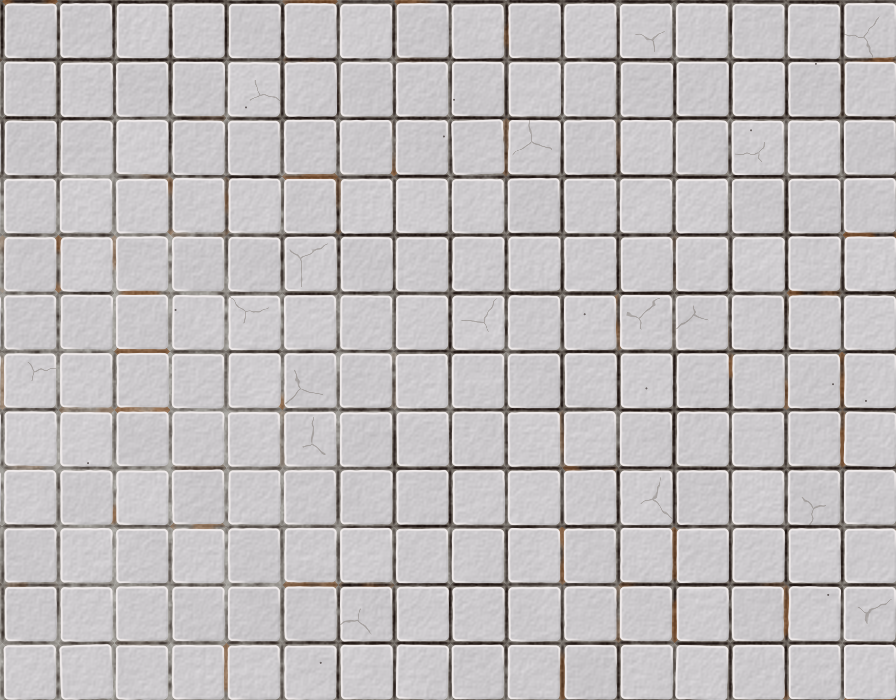
A WebGL 2 fragment shader for this texture:

```glsl
#version 300 es
precision highp float;
// Small pale glazed wall tiles, about 16 across and 12 down, in worn grout.
// Each cell holds one jittered rounded box with a lit rim and fine relief;
// the joints between cells carry dark seams, pale crossings and rust.
uniform vec2 u_resolution;
out vec4 fragColor;

// Lengths are in canvas heights.
const vec2 PITCH = vec2(0.0800, 0.0833);
const vec2 ORIGIN = vec2(0.0033, -0.0020);
const float HALF_GAP = 0.0029;
const float CORNER = 0.0065;

const vec3 GLAZE = vec3(0.80, 0.79, 0.80);
const vec3 RIM_LIGHT = vec3(0.94, 0.92, 0.92);
const vec3 PALE_GROUT = vec3(0.66, 0.65, 0.63);
const vec3 DIRTY_GROUT = vec3(0.46, 0.43, 0.40);
const vec3 SEAM = vec3(0.15, 0.11, 0.10);
const vec3 RUST = vec3(0.56, 0.36, 0.20);

float hash(vec2 p) {
  vec3 h = fract(p.xyx * vec3(0.1031, 0.1030, 0.0973));
  h += dot(h, h.yzx + 33.33);
  return fract((h.x + h.y) * h.z);
}

float noise(vec2 p) {
  vec2 i = floor(p), f = fract(p);
  f = f * f * (3.0 - 2.0 * f);
  vec2 e = vec2(0.0, 1.0);
  return mix(mix(hash(i), hash(i + e.yx), f.x),
             mix(hash(i + e.xy), hash(i + e.yy), f.x), f.y);
}

float fbm(vec2 p) {
  return 0.6 * noise(p) + 0.4 * noise(p * 2.1 + 17.0);
}

mat2 rotation(float a) {
  return mat2(cos(a), sin(a), -sin(a), cos(a));
}

float roundedBox(vec2 p, vec2 halfSize, float radius) {
  vec2 d = abs(p) - halfSize + radius;
  return length(max(d, 0.0)) + min(max(d.x, d.y), 0.0) - radius;
}

// Joints are cleanest at the lower left and darken away from there.
float grimeField(vec2 p) {
  float away = length((p - vec2(0.19, 0.36)) * vec2(1.0, 0.75));
  return 0.22 + 0.55 * smoothstep(0.12, 0.50, away);
}

vec3 groutColor(vec2 p, vec2 q) {
  vec2 line = round(q);
  vec2 off = (q - line) * PITCH;
  bool upright = abs(off.x) < abs(off.y);
  vec2 edge = upright ? vec2(line.x, floor(q.y)) : vec2(floor(q.x), line.y) + 50.0;
  float across = upright ? off.x : off.y;
  float along = abs(upright ? off.y : off.x);

  float grime = grimeField(p) + (upright ? -0.06 : 0.12);
  grime += 0.45 * (hash(edge) - 0.5) + 0.6 * (noise(p * 95.0) - 0.5);
  grime = clamp(grime, 0.0, 1.0);

  float shift = 0.0014 * (hash(edge + 9.0) - 0.5);
  float seam = 1.0 - smoothstep(0.0006, 0.0030, abs(across - shift));
  float awayFromCrossing = smoothstep(0.0020, 0.0065, along);
  vec3 color = mix(PALE_GROUT, DIRTY_GROUT, grime);
  color = mix(color, SEAM, seam * grime * mix(0.3, 1.0, awayFromCrossing));

  float rust = smoothstep(0.82, 0.95, hash(edge + 21.0)) * smoothstep(0.3, 0.7, noise(p * 38.0));
  return mix(color, RUST, 0.65 * rust) + 0.10 * (noise(p * 310.0) - 0.5);
}

// Three wobbling hairlines meeting at one point.
float crackMask(vec2 local, vec2 id, float pixel) {
  vec2 v = local - 0.03 * (vec2(hash(id + 3.0), hash(id + 5.0)) - 0.5);
  v += 0.005 * (vec2(noise(local * 130.0 + id), noise(local * 130.0 - id)) - 0.5);
  float mask = 0.0;
  for (int i = 0; i < 3; i++) {
    vec2 ray = rotation(2.1 * float(i) + 6.28 * hash(id + 7.0)) * v;
    float reach = 0.012 + 0.03 * hash(id + float(i) * 4.0);
    float d = length(vec2(ray.x - clamp(ray.x, 0.0, reach), ray.y));
    mask = max(mask, 1.0 - smoothstep(0.0003, 0.0006 + pixel * 0.6, d));
  }
  return mask * step(0.93, hash(id + 31.0));
}

vec3 tileColor(vec2 p, vec2 local, vec2 halfSize, float dist, vec2 id, float pixel) {
  float relief = fbm(p * 130.0) - fbm(p * 130.0 + vec2(-0.3, 0.4));
  vec3 color = GLAZE + 0.025 * (hash(id + 13.0) - 0.5) + 0.085 * relief;
  color += 0.018 * (noise(p * 24.0) - 0.5);

  // Light from the upper left catches two rims and leaves two dimmer.
  float rim = smoothstep(-0.0042, -0.0014, dist);
  vec2 side = local / halfSize;
  float facing = smoothstep(0.0, 0.9, max(side.y, -side.x));
  color = mix(color * (1.0 - 0.05 * rim), mix(color, RIM_LIGHT, rim), facing);

  vec2 speck = local - halfSize * (2.0 * vec2(hash(id + 41.0), hash(id + 43.0)) - 1.0);
  float spot = (1.0 - smoothstep(0.0006, 0.0022, length(speck))) * step(0.94, hash(id + 47.0));
  color = mix(color, SEAM, 0.6 * spot);
  return mix(color, DIRTY_GROUT, 0.42 * crackMask(local, id, pixel));
}

void main() {
  float pixel = 1.0 / u_resolution.y;
  vec2 p = gl_FragCoord.xy * pixel;
  vec2 q = (p - ORIGIN) / PITCH;
  vec2 id = floor(q);

  // Slight misplacement everywhere, and a rare stronger tilt.
  vec2 jitter = 0.0013 * (vec2(hash(id), hash(id + 71.0)) - 0.5);
  float tilt = (hash(id + 83.0) - 0.5) * mix(0.014, 0.07, step(0.96, hash(id + 89.0)));
  vec2 local = rotation(tilt) * ((fract(q) - 0.5) * PITCH - jitter);
  vec2 halfSize = 0.5 * PITCH - HALF_GAP;
  float dist = roundedBox(local, halfSize, CORNER) + 0.0008 * (noise(p * 110.0) - 0.5);

  float cover = 1.0 - smoothstep(-0.6 * pixel, 0.6 * pixel, dist);
  vec3 tile = tileColor(p, local, halfSize, dist, id, pixel);
  fragColor = vec4(mix(groutColor(p, q), tile, cover), 1.0);
}
```
